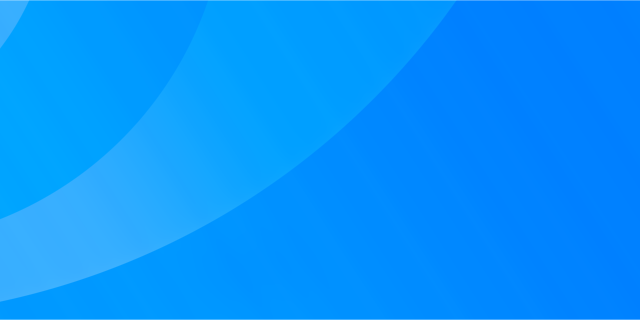
This background is drawn by a WebGL 2 fragment shader. Its source:

```glsl
#version 300 es
precision highp float;

uniform vec2 u_resolution;
out vec4 fragColor;

// Discs: centre x, centre y, radius, in canvas heights
#define OUTER_DISC vec3(-0.487, 2.346, 2.340)
#define INNER_DISC vec3(-0.414, 1.360, 1.124)
#define CORNER_DISC vec3(-0.618, 1.324, 0.780)
#define LIGHT_AXIS vec2(0.84, 0.54)
#define DEEP_BLUE vec3(0.0, 0.503, 1.0)
#define AZURE vec3(0.0, 0.600, 1.0)
#define SKY vec3(0.0, 0.630, 1.0)
#define PALE_SKY vec3(0.22, 0.685, 1.0)
#define STREAK_STRENGTH 0.003
#define RIM_STRENGTH 0.025
#define BORDER_STRENGTH 0.3

float discDistance(vec2 p, vec3 disc) {
    return length(p - disc.xy) - disc.z;
}

float coverage(float dist, float pixel) {
    return 1.0 - smoothstep(-0.75 * pixel, 0.75 * pixel, dist);
}

// Faint parallel streaks running across the light axis
float streaks(float t) {
    return sin(t * 31.0) + 0.6 * sin(t * 57.0 + 1.3) + 0.4 * sin(t * 93.0 + 2.1);
}

void main() {
    float pixel = 1.0 / u_resolution.y;
    vec2 p = gl_FragCoord.xy * pixel;
    float t = dot(p - vec2(0.0, 1.0), LIGHT_AXIS);

    // Deep field, with a soft shadow near the bottom
    vec3 color = mix(AZURE, DEEP_BLUE, smoothstep(-0.15, 1.35, t));
    vec2 shadow = (p - vec2(0.76, 0.15)) / vec2(0.2, 0.12);
    color.g -= 0.012 * exp(-dot(shadow, shadow));

    // Wide band, pale at the lower left
    float outer = discDistance(p, OUTER_DISC);
    vec3 band = mix(PALE_SKY, SKY, smoothstep(-0.25, 0.6, t));
    band = mix(band, AZURE - vec3(0.0, 0.008, 0.0), smoothstep(0.4, 1.2, t));
    band += RIM_STRENGTH * vec3(1.0, 0.4, 0.0) * exp(-abs(outer) * 50.0);
    color = mix(color, band, coverage(outer, pixel));

    // Inner disc darkens towards its right edge
    vec3 inner = mix(SKY + vec3(0.0, 0.015, 0.0), AZURE - vec3(0.0, 0.022, 0.0),
                     smoothstep(-0.2, 0.55, t));
    color = mix(color, inner, coverage(discDistance(p, INNER_DISC), pixel));

    // Pale upper left corner
    color = mix(color, PALE_SKY, coverage(discDistance(p, CORNER_DISC), pixel));

    color.rg += STREAK_STRENGTH * streaks(t) * vec2(0.6, 1.0);

    // Thin light line along the top and bottom
    float edge = min(p.y, 1.0 - p.y);
    color = mix(color, vec3(1.0), BORDER_STRENGTH * (1.0 - smoothstep(0.001, 0.004, edge)));

    fragColor = vec4(clamp(color, 0.0, 1.0), 1.0);
}
```
